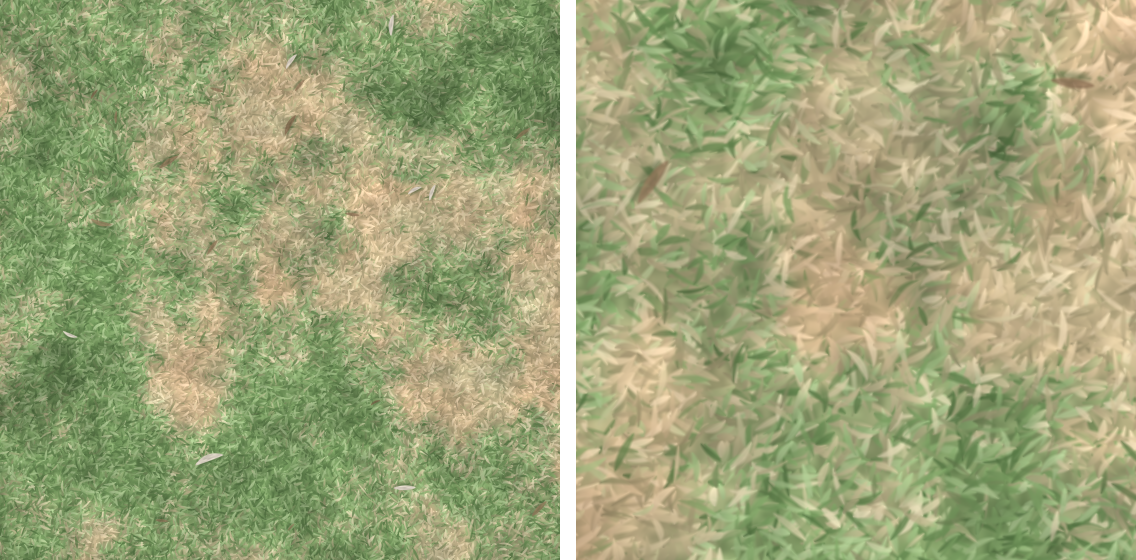
Left: the whole. Right: its middle third, enlarged.
Reproduce this texture procedurally as a Shadertoy shader.

```glsl
// Worn summer lawn: short soft blades over dry earth, with a few fallen leaves.
// Layers of jittered cells hold one slim blade each; layered noise decides
// where the grass is lush or dry, and a loop scatters the leaves on top.

#define BLADE_LAYERS 13
#define BLADE_CELL 0.021
#define BLADE_WIDTH 0.0018
#define BLADE_SOFTNESS 0.0013
#define BLADE_OPACITY 0.78
#define PATCH_SCALE 6.0
#define DRY_START 0.31
#define DRY_END 0.74
#define LUSH_SHADE 0.24
#define LEAF_COUNT 21
#define LEAF_LENGTH 0.023

const vec3 DARK_GREEN = vec3(0.29, 0.41, 0.23);
const vec3 MID_GREEN = vec3(0.46, 0.59, 0.37);
const vec3 PALE_GREEN = vec3(0.65, 0.74, 0.55);
const vec3 OLIVE = vec3(0.54, 0.53, 0.40);
const vec3 TAN = vec3(0.71, 0.67, 0.53);
const vec3 STRAW = vec3(0.83, 0.80, 0.67);
const vec3 BARE_EARTH = vec3(0.77, 0.65, 0.51);
const vec3 PALE_LEAF = vec3(0.86, 0.82, 0.77);
const vec3 BROWN_LEAF = vec3(0.45, 0.34, 0.25);

float hash(vec2 p) {
    return fract(sin(dot(p, vec2(127.1, 311.7))) * 43758.5453);
}

vec2 hash2(vec2 p) {
    return vec2(hash(p), hash(p + vec2(37.3, 17.9)));
}

float noise(vec2 p) {
    vec2 i = floor(p), f = fract(p);
    f = f * f * (3.0 - 2.0 * f);
    return mix(mix(hash(i), hash(i + vec2(1, 0)), f.x),
               mix(hash(i + vec2(0, 1)), hash(i + vec2(1, 1)), f.x), f.y);
}

float fbm(vec2 p) {
    float sum = 0.0, total = 0.0, amplitude = 0.5;
    for (int i = 0; i < 5; i++) {
        sum += amplitude * noise(p);
        total += amplitude;
        p = mat2(1.6, 1.2, -1.2, 1.6) * p + 5.3;
        amplitude *= 0.58;
    }
    return sum / total;
}

vec2 rotate(vec2 p, float angle) {
    float c = cos(angle), s = sin(angle);
    return vec2(c * p.x + s * p.y, c * p.y - s * p.x);
}

// Three-stop ramp
vec3 ramp(vec3 low, vec3 middle, vec3 high, float t) {
    return t < 0.5 ? mix(low, middle, 2.0 * t) : mix(middle, high, 2.0 * t - 1.0);
}

vec3 grassColor(float tone, float dry) {
    return mix(ramp(DARK_GREEN, MID_GREEN, PALE_GREEN, tone),
               ramp(OLIVE, TAN, STRAW, tone), dry);
}

// Coverage of a slightly bent, tapered stroke lying along x
float stroke(vec2 q, float halfLength, float halfWidth, float bend, float soft) {
    float t = q.x / halfLength;
    float taper = max(1.0 - t * t, 0.0);
    float edge = abs(q.y - bend * halfLength * (t * t - 0.4)) - halfWidth * taper;
    return (1.0 - smoothstep(-soft, soft, edge)) * smoothstep(0.0, 0.35, taper);
}

vec3 drawBlades(vec3 color, vec2 p, float dryness, float flow, float soft) {
    for (int layer = 0; layer < BLADE_LAYERS; layer++) {
        float depth = float(layer);
        vec2 g = rotate(p, depth * 0.7) / BLADE_CELL + depth * 7.37;
        for (int k = 0; k < 9; k++) {
            vec2 cell = floor(g) + vec2(k % 3 - 1, k / 3 - 1);
            vec2 seed = cell + depth * 19.7;
            vec2 root = hash2(seed);
            vec2 offset = rotate((g - cell - root) * BLADE_CELL, -depth * 0.7);
            float halfLength = BLADE_CELL * mix(0.25, 0.68, root.y);
            if (dot(offset, offset) > 1.3 * halfLength * halfLength) continue;
            vec2 trait = hash2(seed + 71.3);
            vec2 q = rotate(offset, flow + (trait.x - 0.5) * 2.8);
            float width = BLADE_WIDTH * mix(0.7, 1.4, fract(trait.y * 5.0));
            float cover = stroke(q, halfLength, width, 0.5 * (root.x - 0.5), soft);
            float pick = fract(trait.x * 7.0 + root.y * 3.0);
            float dry = smoothstep(pick - 0.2, pick + 0.2, dryness);
            vec3 blade = grassColor(trait.y, dry);
            blade *= 1.0 + 0.10 * q.x / halfLength;
            color = mix(color, blade, cover * BLADE_OPACITY);
        }
    }
    return color;
}

vec3 drawLeaves(vec3 color, vec2 p, float soft) {
    for (int i = 0; i < LEAF_COUNT; i++) {
        vec2 seed = vec2(float(i) * 3.17, 8.4);
        vec2 trait = hash2(seed + 2.6);
        vec2 q = rotate(p - hash2(seed), trait.x * 6.283);
        bool pale = i % 3 == 0;
        float halfLength = LEAF_LENGTH * mix(0.5, 1.2, trait.y) * (pale ? 1.2 : 0.8);
        float width = halfLength * 0.2;
        float bend = 0.4 * (trait.x - 0.5);
        float shade = stroke(q + vec2(-0.002, 0.004), halfLength, width, bend, 2.0 * soft);
        float leaf = stroke(q, halfLength, width, bend, soft);
        vec3 tint = pale ? PALE_LEAF : mix(BROWN_LEAF, BARE_EARTH, 0.5 * trait.x);
        tint *= 0.9 + 0.2 * noise(q * vec2(150.0, 400.0));
        color = mix(color, DARK_GREEN * 0.8, 0.4 * shade);
        color = mix(color, tint, leaf * (pale ? 0.95 : 0.7));
    }
    return color;
}

void mainImage(out vec4 fragColor, in vec2 fragCoord) {
    vec2 p = fragCoord / iResolution.y;
    float soft = max(BLADE_SOFTNESS, 0.6 / iResolution.y);

    // Dry and lush patches, and the local lean of the grass
    float dryness = smoothstep(DRY_START, DRY_END, fbm(p * PATCH_SCALE + 3.1));
    float lush = smoothstep(0.44, 0.66, fbm(p * 4.0 + 21.7)) * (1.0 - dryness);
    float bare = smoothstep(0.5, 0.95, dryness) * noise(p * 18.0 + 9.0);
    float flow = 0.8 + 1.8 * (noise(p * 6.0 + 40.0) - 0.5);

    // Ground, blades, leaves
    float grain = noise(p * 150.0);
    vec3 color = grassColor(0.1 + 0.5 * grain, dryness);
    color = drawBlades(color, p, dryness, flow, soft);
    color *= mix(vec3(1.0), BARE_EARTH / TAN, bare);
    color *= 1.03 - LUSH_SHADE * lush + 0.06 * dryness;
    color *= 0.84 + 0.16 * noise(p * 55.0) + 0.16 * noise(p * 24.0);
    color = drawLeaves(color, p, soft);
    fragColor = vec4(color, 1.0);
}
```
